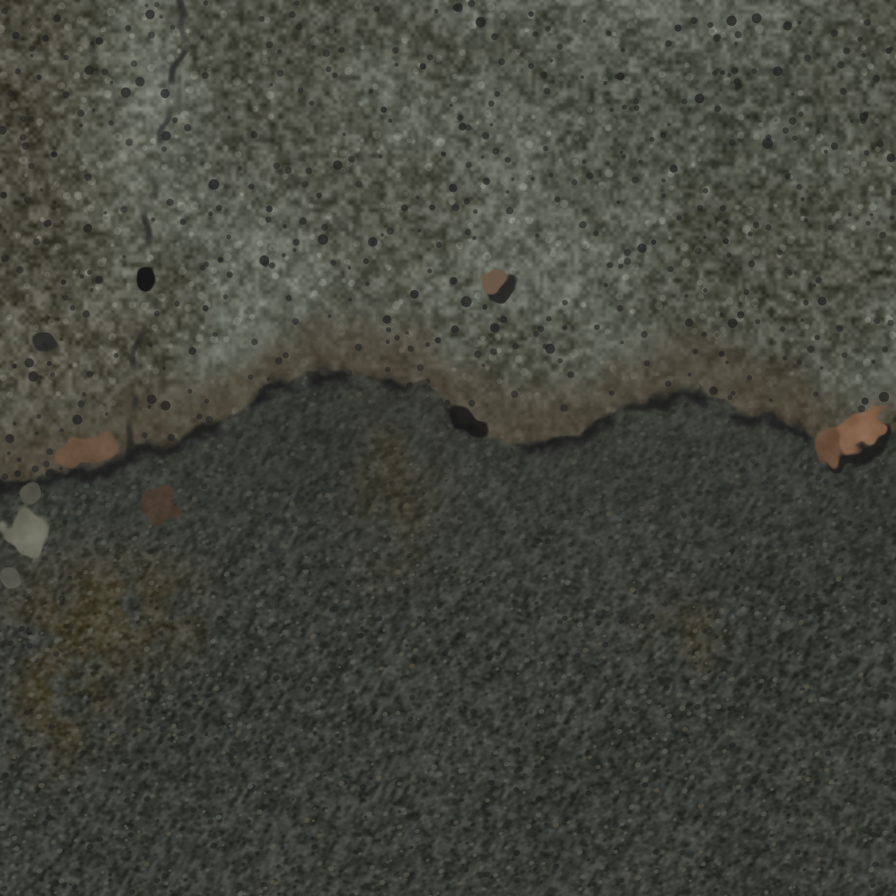
Give the GLSL for this texture, as a Shadertoy shader.

```glsl
// Weathered pale concrete breaking along a ragged edge above dark, gritty asphalt.

float hash(vec2 p) {
    vec3 q = fract(p.xyx * vec3(.1031, .1030, .0973));
    q += dot(q, q.yzx + 33.33);
    return fract((q.x + q.y) * q.z);
}

float noise(vec2 p) {
    vec2 i = floor(p), f = fract(p);
    f = f * f * (3. - 2. * f);
    return mix(mix(hash(i), hash(i + vec2(1, 0)), f.x),
               mix(hash(i + vec2(0, 1)), hash(i + vec2(1)), f.x), f.y);
}

float fbm(vec2 p) {
    float sum = 0., amp = .5;
    for (int i = 0; i < 5; i++) {
        sum += amp * noise(p);
        p = mat2(1.6, 1.2, -1.2, 1.6) * p + 17.3;
        amp *= .5;
    }
    return sum / .97;
}

// Randomly sized dots, one at most per cell
float specks(vec2 p, float cells, float density, float size) {
    vec2 g = p * cells, id = floor(g);
    float soft = cells / iResolution.y, mask = 0.;
    for (int k = 0; k < 9; k++) {
        vec2 c = id + vec2(k % 3 - 1, k / 3 - 1);
        vec2 pos = c + vec2(hash(c + 3.7), hash(c + 81.2));
        float r = size * (.4 + .6 * hash(c + 45.1));
        float spot = 1. - smoothstep(r - soft * .6, r + soft, length(g - pos));
        mask = max(mask, spot * step(hash(c + 19.9), density));
    }
    return mask;
}

// Soft elliptical stain
float stain(vec2 p, vec2 c, vec2 r) {
    vec2 d = (p - c) / r;
    return exp(-dot(d, d));
}

// Irregular pebble, one inside and zero outside
float chip(vec2 p, vec2 c, vec2 r, float tilt) {
    vec2 d = mat2(cos(tilt), -sin(tilt), sin(tilt), cos(tilt)) * (p - c) / r;
    float shape = length(d) + .7 * (noise(p * 75.) - .5);
    return 1. - smoothstep(.82, 1.08, shape);
}

float edgeHeight(float x) {
    vec2 k[16] = vec2[](vec2(0, .462), vec2(.09, .476), vec2(.17, .502), vec2(.25, .53),
        vec2(.31, .572), vec2(.37, .587), vec2(.47, .573), vec2(.52, .525),
        vec2(.56, .506), vec2(.64, .512), vec2(.7, .546), vec2(.77, .566),
        vec2(.83, .542), vec2(.89, .526), vec2(.93, .488), vec2(1.01, .52));
    float y = k[0].y;
    for (int i = 0; i < 15; i++)
        y = mix(y, k[i + 1].y, smoothstep(k[i].x, k[i + 1].x, x));
    return y;
}

float crackX(float y) {
    float x = mix(.148, .165, smoothstep(.56, .69, y));
    return x + .042 * smoothstep(.76, 1., y) + .016 * (noise(vec2(y * 38.)) - .5);
}

vec3 concrete(vec2 p, float above) {
    float cloud = fbm(p * 7.);
    vec3 col = mix(vec3(.295, .3, .26), vec3(.37, .385, .345), smoothstep(.3, .7, cloud));
    col += .028 * stain(p, vec2(.43, .74), vec2(.22, .17));
    col = mix(col, vec3(.285, .275, .225), .8 * stain(p, vec2(.02, .88), vec2(.11, .22)));
    col = mix(col, vec3(.32, .305, .25), .6 * stain(p, vec2(.06, .6), vec2(.15, .12)));
    col = mix(col, vec3(.27, .29, .25), .5 * stain(p, vec2(.75, .89), vec2(.22, .1)));
    col = mix(col, vec3(.3, .272, .222), .8 * (1. - smoothstep(.015, .085, above + .04 * (cloud - .5))));

    // Mineral grain
    float calm = .45 + .55 * smoothstep(.02, .12, above);
    col += calm * (.17 * (noise(p * 115.) - .5) + .12 * (noise(p * 230.) - .5));
    col += .06 * (fbm(p * 45.) - .5) * vec3(.8, 1, 1.1);
    col += .09 * specks(p, 65., .22, .3) * calm;

    // Pits and the long vertical crack
    col = mix(col, vec3(.13), .75 * specks(p + 2.3, 34., .17, .2));
    col = mix(col, vec3(.13), .6 * specks(p + 5.1, 70., .14, .28));
    float gap = abs(p.x - crackX(p.y));
    col += .045 * stain(p, vec2(crackX(p.y) - .025, .88), vec2(.025, .2));
    float open = smoothstep(.25, .65, noise(vec2(p.y * 28.)));
    col = mix(col, vec3(.15), .75 * open * (1. - smoothstep(.001, .006, gap)));
    col = mix(col, vec3(.09), chip(p, vec2(.164, .69), vec2(.013, .016), .3));
    return mix(col, vec3(.15), .85 * chip(p, vec2(.05, .617), vec2(.014, .011), 0.));
}

vec3 asphalt(vec2 p) {
    vec3 col = mix(vec3(.195, .205, .185), vec3(.245, .25, .225), fbm(p * 6. + 30.));
    float mottled = smoothstep(.25, .65, fbm(p * 28.));
    float ochre = stain(p, vec2(.13, .32), vec2(.09, .05)) + stain(p, vec2(.07, .23), vec2(.05, .07))
        + .5 * stain(p, vec2(.44, .46), vec2(.04, .09)) + .6 * stain(p, vec2(.77, .29), vec2(.04));
    col = mix(col, vec3(.265, .24, .165), min(.75, ochre * mottled));

    // Slanted grit, stronger towards the bottom
    vec2 g = mat2(.88, .3, -.48, .95) * p;
    float rough = mix(1., .6, smoothstep(.25, .55, p.y));
    col += rough * (.12 * (noise(g * vec2(190, 120)) - .5) + .1 * (noise(g * 260.) - .5));
    col = mix(col, vec3(.12), .6 * rough * specks(g + 7., 75., .25, .25));
    vec3 grit = mix(vec3(.37, .34, .26), vec3(.35, .39, .38), noise(p * 50.));
    return mix(col, grit, .65 * rough * specks(g + 3., 80., .22, .23));
}

void mainImage(out vec4 fragColor, in vec2 fragCoord) {
    vec2 p = fragCoord / iResolution.xy;
    float above = p.y - edgeHeight(p.x) + .018 * (fbm(p * 42.) - .5) + .008 * (noise(p * 110.) - .5);
    vec3 col = mix(asphalt(p), concrete(p, above), smoothstep(-.003, .004, above));

    // Broken shadow under the lip
    float broken = smoothstep(.4, .68, noise(p * vec2(27, 38)));
    col = mix(col, vec3(.1), .8 * broken * stain(vec2(above), vec2(-.005), vec2(.012)));
    col = mix(col, vec3(.09), .85 * chip(p, vec2(.525, .527), vec2(.025, .012), -.6));

    // Loose stones and their shadows
    col = mix(col, vec3(.11), .8 * chip(p, vec2(.563, .678), vec2(.018, .014), .5));
    col = mix(col, vec3(.41, .34, .28), chip(p, vec2(.552, .686), vec2(.016, .012), .5));
    col = mix(col, vec3(.1), .8 * chip(p, vec2(.955, .502), vec2(.05, .022), .4));
    vec3 clay = vec3(.5, .375, .285) + .14 * (fbm(p * 60.) - .5);
    col = mix(col, clay, chip(p, vec2(.957, .519), vec2(.034, .019), .45));
    col = mix(col, clay * .8, chip(p, vec2(.922, .502), vec2(.017, .025), -.2));
    col = mix(col, clay * .85, .75 * chip(p, vec2(.1, .498), vec2(.042, .016), .15));
    col = mix(col, clay * .6, .7 * chip(p, vec2(.178, .435), vec2(.021), 0.));
    vec3 pale = vec3(.42, .42, .37) + .16 * (fbm(p * 50.) - .5);
    col = mix(col, pale, chip(p, vec2(.03, .408), vec2(.024, .028), .4));
    col = mix(col, pale * .8, chip(p, vec2(.034, .448), vec2(.012), 0.));
    col = mix(col, pale * .75, chip(p, vec2(.011, .356), vec2(.012), 0.));
    fragColor = vec4(clamp(col, 0., 1.), 1);
}
```
